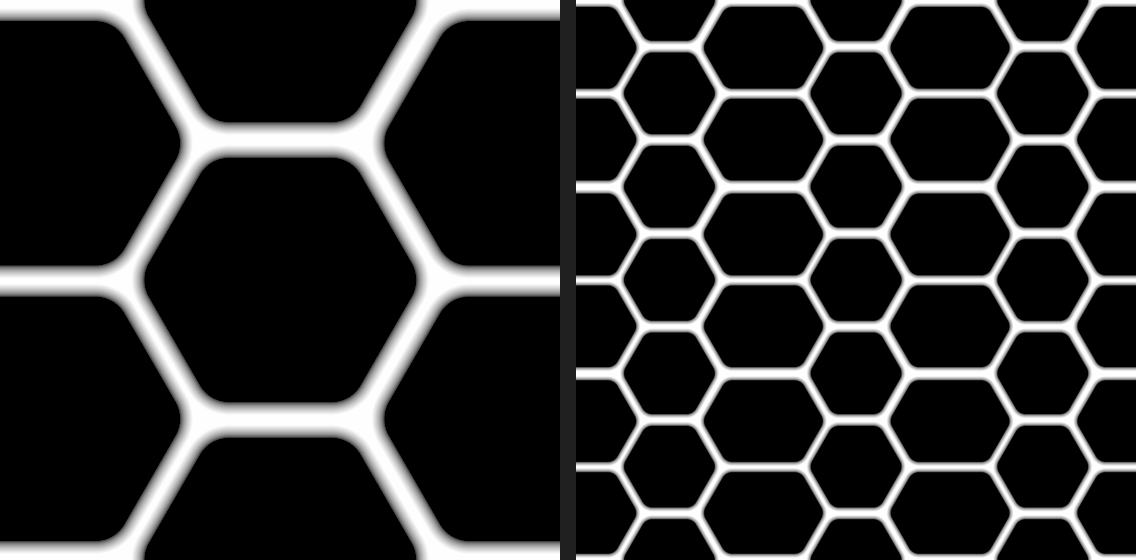
Left: one tile. Right: repeated 3 by 3.
Give the GLSL for this pattern, as a WebGL 2 fragment shader.

```glsl
#version 300 es
precision highp float;

uniform vec2 u_resolution;
out vec4 fragColor;

// Signed distance to a flat-topped hexagon with rounded corners
float roundedHexagon(vec2 p, float apothem, float rounding) {
    const vec3 k = vec3(-0.866025, 0.5, 0.57735);
    float inner = apothem - rounding;
    p = abs(p);
    p -= 2.0 * min(dot(k.xy, p), 0.0) * k.xy;
    p -= vec2(clamp(p.x, -k.z * inner, k.z * inner), inner);
    return length(p) * sign(p.y) - rounding;
}

// Distance to the nearest cell, wrapped over the unit tile
float cellDistance(vec2 uv) {
    float nearest = 1.0;
    for (int column = 0; column < 2; column++) {
        for (int row = 0; row < 2; row++) {
            bool wide = column == 1;
            float r = float(row);
            vec2 center = wide ? vec2(0.004, 0.252 + 0.492 * r) : vec2(0.5005, 0.5 * r);
            vec2 p = fract(uv - center + 0.5) - 0.5;

            // The side column is stretched across the seam
            p.x = max(abs(p.x) - (wide ? 0.0749 : 0.0), 0.0);
            nearest = min(nearest, roundedHexagon(p, 0.2178, 0.06));
        }
    }
    return nearest;
}

void main() {
    vec2 uv = gl_FragCoord.xy / u_resolution;

    // Linear light ramp from the cell border to the wall core
    float light = clamp(cellDistance(uv) / 0.0234, 0.0, 1.0);
    vec3 wallColor = vec3(0.995);
    fragColor = vec4(wallColor * pow(light, 1.0 / 2.2), 1.0);
}
```
